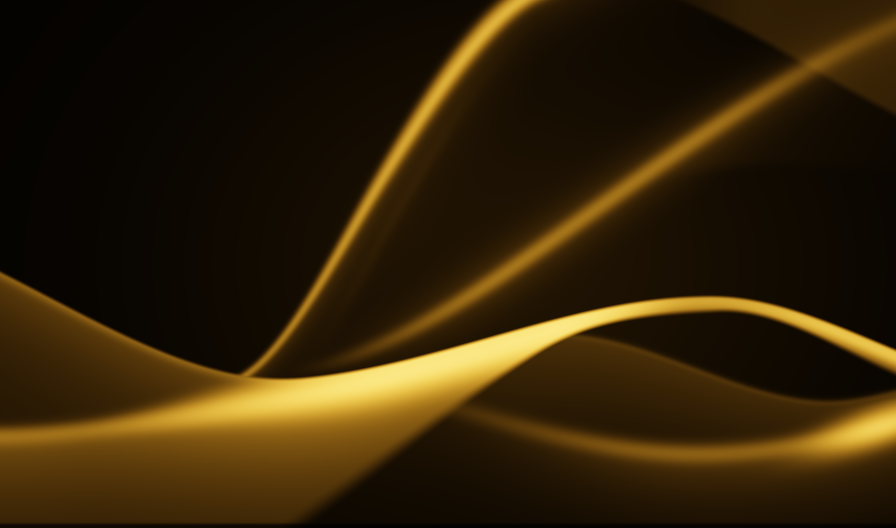
This background is drawn by a WebGL 2 fragment shader. Its source:

```glsl
#version 300 es
precision highp float;

uniform vec2 u_resolution;
out vec4 fragColor;

// Curve knots: x, height, slope in canvas fractions
const vec3 CREST_START = vec3(0.0, 0.485, -0.85);
const vec3 CREST_DIP = vec3(0.34, 0.283, 0.15);
const vec3 CREST_TOP = vec3(0.794, 0.438, 0.0);
const vec3 CREST_END = vec3(1.0, 0.336, -0.7);
const vec3 HEM_START = vec3(0.30, -0.03, 1.2);
const vec3 HEM_MID = vec3(0.60, 0.335, 1.05);
const vec3 HEM_TOP = vec3(0.80, 0.412, 0.1);
const vec3 HEM_END = vec3(1.0, 0.292, -0.75);
const vec3 CORE_START = vec3(0.0, 0.175, 0.02);
const vec3 CORE_MID = vec3(0.286, 0.24, 0.3);
const vec3 CORE_END = vec3(0.60, 0.37, 0.5);
const vec3 STEEP_START = vec3(0.276, 0.292, 1.2);
const vec3 STEEP_MID = vec3(0.43, 0.673, 2.75);
const vec3 STEEP_END = vec3(0.60, 1.02, 0.8);
const vec3 RAY_START = vec3(0.34, 0.30, 0.35);
const vec3 RAY_MID = vec3(0.667, 0.606, 1.2);
const vec3 RAY_END = vec3(1.0, 0.955, 0.75);
const vec3 FOLD_START = vec3(0.65, 0.363, -0.2);
const vec3 FOLD_END = vec3(0.92, 0.239, -0.05);
const vec3 FOLD_TAIL = vec3(1.0, 0.259, 0.4);
const vec3 LOW_START = vec3(0.514, 0.225, -0.5);
const vec3 LOW_MID = vec3(0.78, 0.142, 0.0);
const vec3 LOW_END = vec3(1.0, 0.20, 0.45);
const vec3 CORNER_START = vec3(0.72, 1.02, -0.5);
const vec3 CORNER_END = vec3(1.0, 0.78, -0.85);
const vec3 ARCH_START = vec3(0.73, 0.65, 0.5);
const vec3 ARCH_END = vec3(1.0, 0.67, -0.2);

// Light and colour
const vec3 GOLD_ABSORPTION = vec3(1.0, 0.59, 0.08);
const float HIGHLIGHT_WARMTH = 0.025;
const float AMBIENT = 0.018;
const vec2 GLOW_CENTER = vec2(0.58, 0.50);
const vec2 GLOW_RADIUS = vec2(0.34, 0.46);
const float GLOW_LIGHT = 0.11;
const vec2 SPARK_CENTER = vec2(0.985, 0.195);
const vec2 SPARK_RADIUS = vec2(0.065, 0.032);
const float SPARK_LIGHT = 2.1;

// Hermite arc as (height, slope), continued straight past its ends
vec2 arc(float x, vec3 a, vec3 b) {
  float span = b.x - a.x;
  float t = clamp((x - a.x) / span, 0.0, 1.0);
  float s = 1.0 - t;
  float y = a.y * s * s * (1.0 + 2.0 * t) + b.y * t * t * (3.0 - 2.0 * t)
          + span * s * t * (a.z * s - b.z * t);
  float slope = 6.0 * s * t * (b.y - a.y) / span
              + a.z * s * (1.0 - 3.0 * t) + b.z * t * (3.0 * t - 2.0);
  return vec2(y + slope * (x - mix(a.x, b.x, t)), slope);
}

vec2 arc2(float x, vec3 a, vec3 b, vec3 c) {
  return x < b.x ? arc(x, a, b) : arc(x, b, c);
}

// Signed distance above a curve, in canvas heights
float above(vec2 p, vec2 curve) {
  float slope = curve.y * u_resolution.y / u_resolution.x;
  return (p.y - curve.x) / sqrt(1.0 + slope * slope);
}

float ridge(float d, float width) {
  return exp(-d * d / (width * width));
}

// Light that starts at an edge and fades downwards
float veil(float d, float fade, float soft) {
  return smoothstep(soft, -soft, d) * exp(min(d, 0.0) / fade);
}

void main() {
  vec2 p = gl_FragCoord.xy / u_resolution;
  float x = p.x;

  float crest = above(p, x < CREST_DIP.x ? arc(x, CREST_START, CREST_DIP)
                                         : arc2(x, CREST_DIP, CREST_TOP, CREST_END));
  float hem = above(p, x < HEM_MID.x ? arc(x, HEM_START, HEM_MID)
                                     : arc2(x, HEM_MID, HEM_TOP, HEM_END));
  float core = above(p, arc2(x, CORE_START, CORE_MID, CORE_END));
  float steep = above(p, arc2(x, STEEP_START, STEEP_MID, STEEP_END));
  float ray = above(p, arc2(x, RAY_START, RAY_MID, RAY_END));
  float fold = above(p, arc2(x, FOLD_START, FOLD_END, FOLD_TAIL));
  float low = above(p, arc2(x, LOW_START, LOW_MID, LOW_END));
  float corner = above(p, arc(x, CORNER_START, CORNER_END));
  float arch = above(p, arc(x, ARCH_START, ARCH_END));

  // Dim backdrop
  vec2 g = (p - GLOW_CENTER) / GLOW_RADIUS;
  float light = AMBIENT + GLOW_LIGHT * exp(-dot(g, g));

  // Streaks and faint sheets above the ribbon
  float lift = smoothstep(0.28, 0.56, x);
  float sky = ridge(steep, mix(0.007, 0.017, lift)) * mix(0.8, 1.8, lift);
  sky += 0.32 * veil(steep, mix(0.02, 0.045, lift), 0.008);
  sky += 0.05 * ridge(steep + 0.06, 0.013) * ridge(x - 0.45, 0.08);
  float rayLight = smoothstep(0.30, 0.58, x) * (1.0 - 0.65 * smoothstep(0.75, 1.0, x));
  sky += rayLight * (0.75 * ridge(ray, mix(0.011, 0.019, x)) + 0.16 * ridge(ray, 0.05));
  sky += 0.17 * smoothstep(-0.006, 0.012, corner) * smoothstep(0.70, 0.85, x);
  sky += 0.08 * smoothstep(-0.01, 0.02, arch) * veil(ray, 0.12, 0.02) * smoothstep(0.70, 0.82, x);
  light += sky * smoothstep(-0.004, 0.004, crest);

  // Main ribbon between crest and hem
  float gather = smoothstep(0.08, 0.45, x);
  float spread = 1.0 - smoothstep(0.62, 0.78, x);
  float soft = mix(0.022, 0.007, smoothstep(0.35, 0.65, x));
  float ribbon = 0.12 + 0.34 * veil(crest, 0.09, 0.004) + 0.35 * ridge(crest, 0.012);
  ribbon += spread * mix(0.55, 2.9, gather) * ridge(core, mix(0.017, 0.045, gather));
  ribbon += spread * mix(0.5, 1.1, gather) * veil(core, 0.11, 0.025);
  ribbon += (1.0 - spread) * mix(1.1, 1.9, smoothstep(0.80, 0.94, x)) * ridge(crest + 0.012, 0.017);
  light += ribbon * smoothstep(0.005, -0.005, crest) * smoothstep(-soft, soft, hem);

  // Folded sheet at the lower right
  float reach = smoothstep(0.46, 0.78, x);
  float sheet = 0.25 * veil(fold, 0.13, 0.006) + 0.10 * ridge(fold, 0.007);
  sheet += mix(0.12, 0.5, reach) * ridge(low, 0.018) + 0.28 * reach * veil(low, 0.07, 0.02);
  vec2 spark = (p - SPARK_CENTER) / SPARK_RADIUS;
  spark.y -= 1.1 * spark.x;
  sheet += SPARK_LIGHT * exp(-dot(spark, spark)) * smoothstep(0.01, -0.02, fold);
  light += sheet * smoothstep(soft, -soft, hem);

  // Gold response and dark bottom rim
  vec3 absorption = GOLD_ABSORPTION + vec3(0.0, 0.0, HIGHLIGHT_WARMTH * light);
  vec3 color = 1.0 - exp(-light * absorption);
  color *= mix(0.25, 1.0, smoothstep(0.004, 0.012, p.y));
  fragColor = vec4(color, 1.0);
}
```
